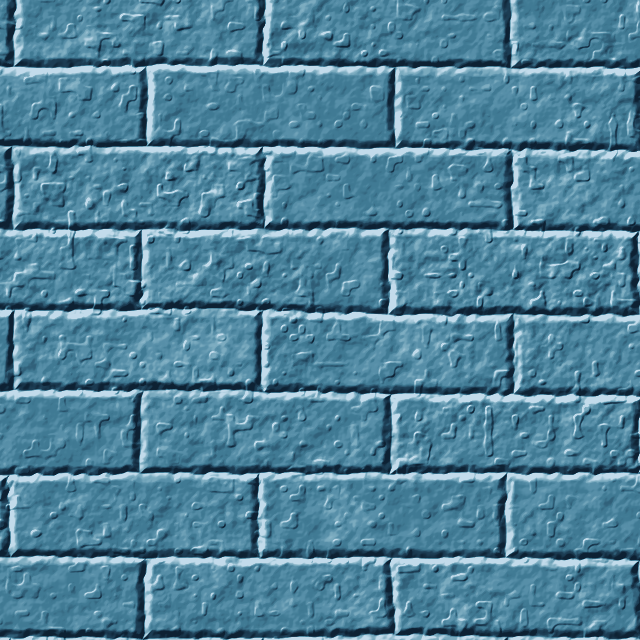
Write a Shadertoy shader that draws this texture.

```glsl
// Painted brick wall in running bond, lit from the upper left.
// A height field of bricks, ragged joints and grain is differentiated
// to get a relief tone, which a ramp of blues then colours.

const vec2 BRICK = vec2(0.388, 0.1272);   // pitch of one brick and its joint
const vec2 LIGHT = vec2(-0.68, 0.73);     // direction towards the light
const float JOINT_DEPTH = 0.018;

const vec3 BLACK_BLUE = vec3(0.05, 0.13, 0.20);
const vec3 SHADOW     = vec3(0.11, 0.24, 0.33);
const vec3 DEEP       = vec3(0.19, 0.38, 0.48);
const vec3 PAINT      = vec3(0.25, 0.48, 0.58);
const vec3 PAINT_LIT  = vec3(0.34, 0.56, 0.66);
const vec3 PALE       = vec3(0.48, 0.67, 0.75);
const vec3 HIGHLIGHT  = vec3(0.76, 0.86, 0.92);

float hash(vec2 p) {
    vec3 q = fract(p.xyx * 0.1031);
    q += dot(q, q.yzx + 33.33);
    return fract((q.x + q.y) * q.z);
}

float noise(vec2 p) {
    vec2 cell = floor(p), f = fract(p);
    f = f * f * (3.0 - 2.0 * f);
    return mix(mix(hash(cell), hash(cell + vec2(1, 0)), f.x),
               mix(hash(cell + vec2(0, 1)), hash(cell + vec2(1, 1)), f.x), f.y);
}

float fbm(vec2 p) {
    float sum = 0.0, amp = 0.5;
    for (int i = 0; i < 4; i++) {
        sum += amp * noise(p);
        p = mat2(1.6, 1.2, -1.2, 1.6) * p + 17.3;
        amp *= 0.5;
    }
    return sum / 0.9375;
}

// Uneven courses: slow sag plus a crumbly fine offset
vec2 warp(vec2 p) {
    vec2 sag = vec2(noise(p * 7.0 + 40.0), noise(p * vec2(3.0, 8.0) + 11.0)) - 0.5;
    vec2 crumble = vec2(noise(p * 85.0 + 5.0), noise(p * 85.0 + 63.0)) - 0.5;
    return p + 0.009 * sag + 0.0055 * crumble;
}

// x: distance to the centre of the nearest joint, yz: brick index
vec3 brickCell(vec2 p) {
    float course = (0.897 - p.y - 0.005 * p.x) / BRICK.y + 1.0;
    float row = floor(course);
    float shift = mix(0.02, 0.218, mod(row, 2.0)) + 0.034 * (hash(vec2(row, 7.0)) - 0.5);
    float along = (p.x - shift) / BRICK.x;
    vec2 local = abs(fract(vec2(along, course)) - 0.5);
    vec2 gap = (0.5 - local) * BRICK;
    return vec3(min(gap.x, gap.y), floor(along), row);
}

// Grain with scattered raised flecks
float grain(vec2 p, float roughness) {
    float coarse = 0.0075 * noise(p * 48.0);
    float fine = 0.0034 * noise(p * 105.0 + 9.0) + 0.0012 * noise(p * 210.0);
    float fleck = 0.0035 * smoothstep(0.66, 0.86, noise(p * 72.0 + 31.0));
    return roughness * (coarse + fine + fleck);
}

float height(vec2 p, float roughness) {
    float gap = brickCell(warp(p)).x;
    return JOINT_DEPTH * smoothstep(-0.006, 0.0135, gap) + grain(p, roughness);
}

// Slope facing the light: positive is lit, negative is shaded
float relief(vec2 p, float roughness) {
    vec2 e = vec2(0.0013, 0.0);
    vec2 slope = vec2(height(p + e.xy, roughness) - height(p - e.xy, roughness),
                      height(p + e.yx, roughness) - height(p - e.yx, roughness));
    return -dot(slope, LIGHT) / (2.0 * e.x);
}

vec3 blueRamp(float tone) {
    vec3 c = mix(BLACK_BLUE, SHADOW, smoothstep(-1.15, -0.65, tone));
    c = mix(c, DEEP, smoothstep(-0.65, -0.32, tone));
    c = mix(c, PAINT, smoothstep(-0.32, -0.08, tone));
    c = mix(c, PAINT_LIT, smoothstep(-0.05, 0.18, tone));
    c = mix(c, PALE, smoothstep(0.2, 0.46, tone));
    return mix(c, HIGHLIGHT, smoothstep(0.46, 0.9, tone));
}

void mainImage(out vec4 fragColor, in vec2 fragCoord) {
    vec2 p = fragCoord / iResolution.xy;
    vec3 brick = brickCell(warp(p));
    float variation = hash(brick.yz + 20.0);
    float joint = 1.0 - smoothstep(0.009, 0.018, brick.x);

    // Roughness changes between bricks and across each face
    float roughness = mix(0.5, 0.95, variation) * mix(0.65, 1.3, noise(p * 11.0));
    float tone = relief(p, roughness);

    // Paint fills some joints more than others
    float fill = noise(p * vec2(7.0, 9.0) + 52.0);
    float strength = tone > 0.0 ? mix(0.6, 1.35, fill) : mix(1.25, 0.85, fill);
    tone *= mix(1.0, strength, joint);

    // Mottled faces with a few chalky worn patches
    float mottle = 0.22 * (fbm(p * 14.0) - 0.5) + 0.07 * (variation - 0.5);
    float worn = smoothstep(0.6, 0.8, fbm(p * 9.0 + 80.0)) * noise(p * 120.0);
    tone += (1.0 - joint) * (mottle + 0.03 + 0.35 * worn);

    fragColor = vec4(blueRamp(tone), 1.0);
}
```
